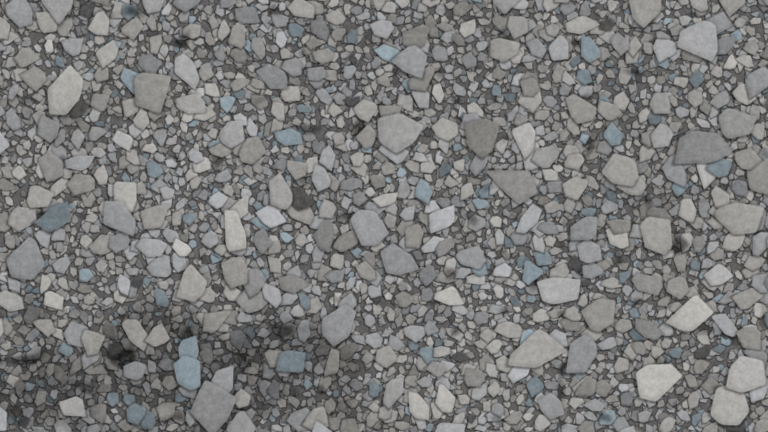
Write a WebGL 2 fragment shader that draws this texture.

```glsl
#version 300 es
precision highp float;
// Worn asphalt: angular grey gravel of many sizes packed in a dark binder.

uniform vec2 u_resolution;
out vec4 fragColor;

const float TAU = 6.28318;
const int   LAYERS = 5;
const int   SIDES = 6;
const float CELL[LAYERS]    = float[](0.020, 0.027, 0.042, 0.066, 0.105);
const float DENSITY[LAYERS] = float[](1.00, 0.90, 0.65, 0.42, 0.27);
const float TONE[LAYERS]    = float[](0.555, 0.570, 0.590, 0.600, 0.605);
const float TONE_SPREAD = 0.25;
const float EDGE_SOFTNESS = 0.0026;
const float SHADOW_DEPTH = 0.40;
const float BLUE_SHARE = 0.07;
const float DARK_SHARE = 0.015;
const vec2  LIGHT_DIR = vec2(0.6, 0.8);
const vec3  BINDER = vec3(0.375, 0.370, 0.368);
const vec3  WARM_TINT = vec3(1.015, 1.003, 0.978);
const vec3  COOL_TINT = vec3(0.990, 0.996, 1.010);
const vec3  BLUE_TINT = vec3(0.880, 0.965, 1.010);
const vec2  WORN_CENTER = vec2(0.38, 0.13);

// Four random values in 0..1 from a lattice cell and a seed.
vec4 hash4(ivec2 cell, int seed) {
    uvec4 v = uvec4(uint(cell.x), uint(cell.y), uint(seed), uint(seed * 7 + 3));
    v = v * 1664525u + 1013904223u;
    v += v.yzxy * v.wxyz;
    v ^= v >> 16u;
    v += v.yzxy * v.wxyz;
    return vec4(v >> 8u) / 16777216.0;
}

float gradientDot(ivec2 cell, vec2 offset) {
    float angle = TAU * hash4(cell, 911).x;
    return dot(vec2(cos(angle), sin(angle)), offset);
}

// Gradient noise, roughly -0.7..0.7.
float noise(vec2 p) {
    ivec2 i = ivec2(floor(p));
    vec2 f = fract(p);
    vec2 u = f * f * f * (f * (f * 6.0 - 15.0) + 10.0);
    float low  = mix(gradientDot(i, f), gradientDot(i + ivec2(1, 0), f - vec2(1, 0)), u.x);
    float high = mix(gradientDot(i + ivec2(0, 1), f - vec2(0, 1)),
                     gradientDot(i + ivec2(1, 1), f - vec2(1, 1)), u.x);
    return mix(low, high, u.y);
}

float smoothMax(float a, float b, float k) {
    float h = max(k - abs(a - b), 0.0);
    return max(a, b) + h * h / (4.0 * k);
}

// Signed distance to an irregular convex polygon.
float stoneDistance(vec2 q, float radius, ivec2 cell, int seed) {
    float d = -radius;
    for (int k = 0; k < SIDES; k++) {
        vec4 r = hash4(cell, seed + 17 + k);
        float angle = (float(k) + 0.8 * (r.x - 0.5)) * TAU / float(SIDES);
        float side = dot(q, vec2(cos(angle), sin(angle))) - radius * mix(0.66, 1.08, r.y);
        d = smoothMax(d, side, 0.14 * radius);
    }
    return d;
}

vec3 stoneColor(vec4 r, float tone) {
    vec3 tint = mix(COOL_TINT, WARM_TINT, smoothstep(0.2, 0.7, r.x));
    float value = tone + TONE_SPREAD * (0.5 * (r.y + r.z) - 0.5);
    if (r.w < BLUE_SHARE) { tint = BLUE_TINT; value -= 0.03; }
    if (r.w > 1.0 - DARK_SHARE) value = 0.32;
    return value * tint;
}

// Paints one size class of stones, each with its contact shadow.
vec3 paintLayer(vec3 color, vec2 p, int layer, float softness) {
    float size = CELL[layer];
    ivec2 home = ivec2(floor(p / size));
    float shadowWidth = 0.003 + 0.06 * size;
    for (int j = -1; j <= 1; j++)
    for (int i = -1; i <= 1; i++) {
        ivec2 cell = home + ivec2(i, j);
        int seed = 100 * (layer + 1);
        vec4 place = hash4(cell, seed);
        if (place.z > DENSITY[layer]) continue;
        vec2 offset = p - (vec2(cell) + mix(vec2(0.1), vec2(0.9), place.xy)) * size;
        if (length(offset) > 1.1 * size) continue;

        // Random turn, stretch and radius
        vec4 form = hash4(cell, seed + 1);
        float c = cos(TAU * form.x), s = sin(TAU * form.x);
        float stretch = mix(1.0, 1.3, form.y);
        vec2 q = mat2(c, -s, s, c) * offset * vec2(1.0 / stretch, stretch);
        float radius = size * mix(0.32, 0.50, form.z);
        float d = stoneDistance(q, radius, cell, seed);

        // Shadow, lit side and a slightly tilted face
        float lit = dot(offset / (length(offset) + 1e-5), LIGHT_DIR);
        float shadow = 1.0 - smoothstep(0.0, shadowWidth, d);
        color *= 1.0 - SHADOW_DEPTH * shadow * (0.65 - 0.35 * lit);
        vec3 face = stoneColor(hash4(cell, seed + 2), TONE[layer]);
        float rim = smoothstep(-0.35 * radius, 0.0, d);
        face *= 1.0 + 0.07 * rim * (lit - 0.5) + 0.06 * (form.w - 0.5) * q.x / radius;
        color = mix(color, face, 1.0 - smoothstep(-softness, softness, d));
    }
    return color;
}

void main() {
    vec2 p = gl_FragCoord.xy / u_resolution.y;
    float softness = max(EDGE_SOFTNESS, 0.7 / u_resolution.y);

    // Worn, darker patch with a ragged outline
    float ragged = noise(p * 7.0 + 3.0);
    float worn = 1.0 - smoothstep(0.5, 1.1, length((p - WORN_CENTER) / vec2(0.5, 0.17)) + ragged);

    // Stones from fine to coarse, with open pits below the coarse ones
    vec3 color = BINDER;
    for (int layer = 0; layer < LAYERS; layer++) {
        color = paintLayer(color, p, layer, softness);
        if (layer == 2) {
            float pit = smoothstep(0.34, 0.56, noise(p * 15.0 + 40.0) + 0.10 * worn);
            color *= (1.0 - 0.45 * pit) * (1.0 - 0.20 * worn);
        }
    }

    // Broad mottling and fine surface grain
    color *= 1.0 + 0.07 * noise(p * 3.0 + 9.0) - 0.06 * worn;
    color += 0.050 * noise(p * 65.0) + 0.045 * noise(p * 140.0 + 5.0);
    fragColor = vec4(clamp(color, 0.0, 1.0), 1.0);
}
```
